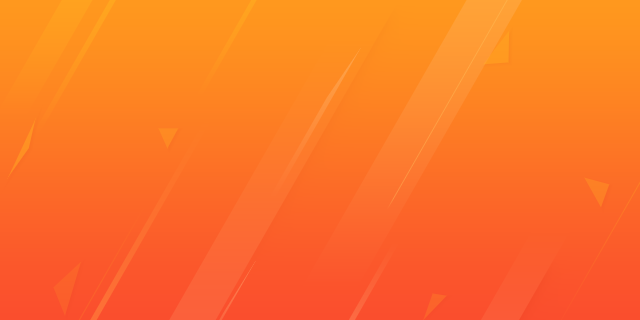
This background is drawn by a Shadertoy shader. Its source:

```glsl
// Warm orange gradient crossed by slanted translucent ribbons and thin streaks,
// with a few small golden shards. Ribbons are strips in a sheared coordinate that
// fade along their height; shards are triangles cut from three half planes.

const vec3 GOLD = vec3(1.0, 0.70, 0.13);
const vec3 PEACH = vec3(1.0, 0.76, 0.52);
const vec3 EMBER = vec3(0.85, 0.20, 0.08);
const float SLOPE = 0.573;

float pixelSize() { return 1.0 / iResolution.y; }

// Slanted strip; span holds its left and right foot on the line y = 0.
// Opacity rises from zero at height clearY to one at height fullY.
float strip(vec2 p, vec2 span, float clearY, float fullY) {
    float foot = p.x - SLOPE * p.y;
    float inside = min(foot - span.x, span.y - foot) * 0.867;
    float fade = clamp((p.y - clearY) / (fullY - clearY), 0.0, 1.0);
    return clamp(0.5 + inside / pixelSize(), 0.0, 1.0) * fade;
}

// Soft shade that starts at a strip's right edge and dies out to the right
float edgeShade(vec2 p, float edge, float low, float high) {
    float d = p.x - SLOPE * p.y - edge;
    float along = smoothstep(low, low + 0.15, p.y) * (1.0 - smoothstep(high - 0.1, high, p.y));
    return smoothstep(-pixelSize(), pixelSize(), d) * exp(-max(d, 0.0) * 45.0) * along;
}

// Signed distance to the line through a and b, positive on its left
float side(vec2 p, vec2 a, vec2 b) {
    vec2 e = normalize(b - a);
    return e.x * (p.y - a.y) - e.y * (p.x - a.x);
}

// Coverage of a clockwise triangle with the given edge softness
float shard(vec2 p, vec2 a, vec2 b, vec2 c, float soft) {
    float d = max(side(p, a, b), max(side(p, b, c), side(p, c, a)));
    return clamp(0.5 - d / soft, 0.0, 1.0);
}

// Shard with a faint shadow cast to the lower right
vec3 addShard(vec3 col, vec2 p, vec2 a, vec2 b, vec2 c, float alpha) {
    float shadow = shard(p - vec2(0.006, -0.004), a, b, c, 0.014);
    float body = shard(p, a, b, c, pixelSize());
    col = mix(col, EMBER, 0.08 * shadow * (1.0 - body));
    return mix(col, GOLD, alpha * body);
}

void mainImage(out vec4 fragColor, in vec2 fragCoord) {
    // Canvas spans 2 by 1 units
    vec2 p = fragCoord / iResolution.xy * vec2(2.0, 1.0);
    float rise = mix(p.y, smoothstep(0.0, 1.0, p.y), 0.4);
    vec3 col = mix(vec3(0.982, 0.304, 0.178), vec3(1.0, 0.598, 0.116), rise);

    // Shades beside the ribbons
    col = mix(col, EMBER, 0.06 * edgeShade(p, 0.674, 0.1, 1.0));
    col = mix(col, EMBER, 0.14 * edgeShade(p, 1.622, -0.15, 0.21));

    // Broad ribbons
    col = mix(col, GOLD, 0.36 * strip(p, vec2(-0.380, -0.284), 0.64, 1.0));
    col = mix(col, PEACH, 0.16 * strip(p, vec2(0.529, 0.674), 0.88, 0.0));
    col = mix(col, PEACH, 0.25 * strip(p, vec2(0.885, 1.058), 0.10, 1.0));
    col = mix(col, PEACH, 0.12 * strip(p, vec2(1.503, 1.622), 0.28, 0.0));

    // Narrow streaks hanging from the top
    col = mix(col, GOLD, 0.52 * strip(p, vec2(-0.230, -0.211), 0.58, 1.0));
    col = mix(col, GOLD, 0.48 * strip(p, vec2(0.212, 0.229), 0.70, 1.0));

    // Narrow streaks rising from the bottom
    col = mix(col, vec3(1.0, 0.58, 0.25), 0.46 * strip(p, vec2(0.282, 0.302), 0.62, 0.05));
    col = mix(col, PEACH, 0.25 * strip(p, vec2(1.090, 1.109), 0.24, 0.0));

    // Tapered glints: width shrinks to a point at the upper end
    float taper = clamp((0.85 - p.y) * 0.11, 0.0, 0.017);
    col = mix(col, PEACH, 0.36 * strip(p, vec2(0.640 - taper, 0.640), 0.38, 0.80)
        * step(p.y, 0.85));
    taper = clamp((0.185 - p.y) * 0.05, 0.0, 0.008);
    col = mix(col, PEACH, 0.36 * strip(p, vec2(0.693 - taper, 0.693), -0.15, 0.12)
        * step(p.y, 0.185));

    // Hairlines
    col = mix(col, vec3(1.0, 0.78, 0.38), 0.40 * strip(p, vec2(1.0105, 1.0135), 0.345, 0.38));
    col = mix(col, GOLD, 0.26 * strip(p, vec2(1.752, 1.7555), -0.05, 0.40));
    col = mix(col, GOLD, 0.15 * strip(p, vec2(0.246, 0.250), 0.36, 0.12));

    // Scattered shards
    col = addShard(col, p, vec2(0.495, 0.599), vec2(0.557, 0.599), vec2(0.523, 0.536), 0.27);
    col = addShard(col, p, vec2(1.826, 0.445), vec2(1.904, 0.424), vec2(1.878, 0.352), 0.28);
    col = addShard(col, p, vec2(1.591, 0.904), vec2(1.589, 0.805), vec2(1.510, 0.799), 0.32);
    col = addShard(col, p, vec2(0.253, 0.182), vec2(0.203, 0.013), vec2(0.167, 0.102), 0.14);
    col = addShard(col, p, vec2(1.352, 0.083), vec2(1.396, 0.076), vec2(1.323, 0.000), 0.20);

    // Folded sliver: a lit half over a dimmer half
    vec2 tip = vec2(0.110, 0.626), tail = vec2(0.026, 0.447);
    col = addShard(col, p, tip, vec2(0.090, 0.537), tail, 0.42);
    col = mix(col, GOLD, 0.30 * shard(p, tip, tail, vec2(0.078, 0.552), pixelSize()));

    fragColor = vec4(col, 1.0);
}
```
